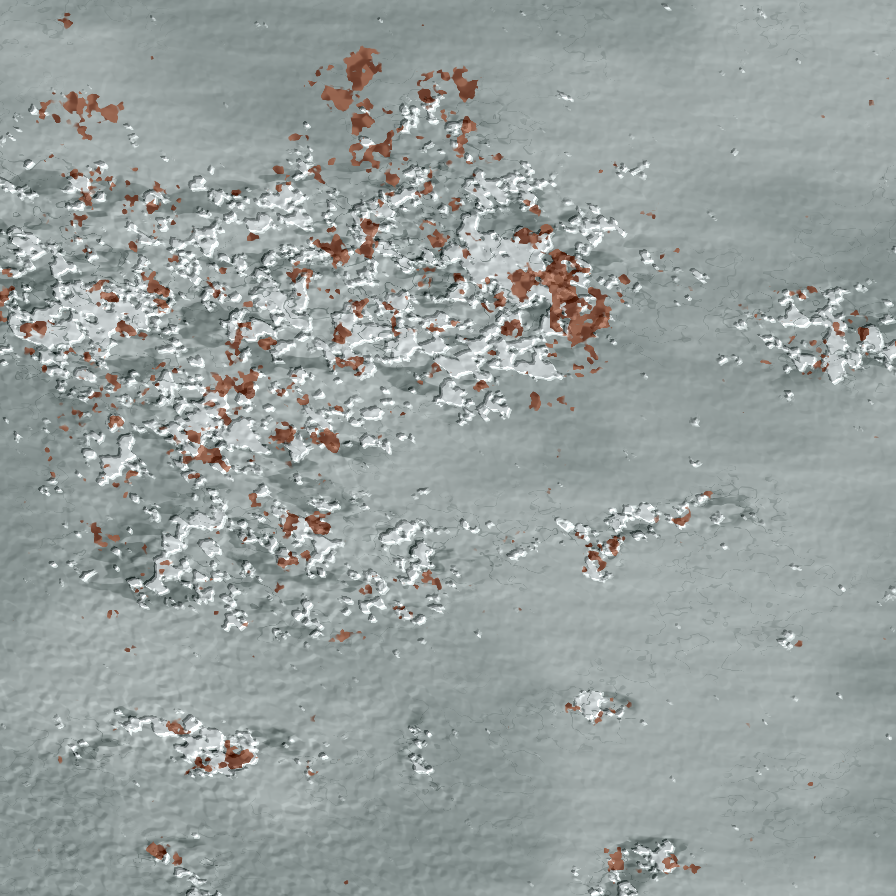
Reproduce this texture procedurally as a three.js fragment shader.

```glsl
varying vec2 vUv;

vec2 hash2(vec2 p) {
  p = vec2(dot(p, vec2(127.1, 311.7)), dot(p, vec2(269.5, 183.3)));
  return fract(sin(p) * 43758.5453);
}

// Soft cellular noise: random cell values blended by distance
float cells(vec2 p) {
  vec2 id = floor(p), f = fract(p);
  float total = 0.0, weights = 0.0;
  for (int j = -1; j <= 1; j++) {
    for (int i = -1; i <= 1; i++) {
      vec2 g = vec2(float(i), float(j));
      vec2 h = hash2(id + g);
      vec2 d = g + h - f;
      float w = exp(-7.0 * dot(d, d));
      total += w * fract(h.x * 17.3 + h.y * 31.7);
      weights += w;
    }
  }
  return total / weights;
}

float layeredCells(vec2 p) {
  return 0.5 * cells(p) + 0.3 * cells(p * 2.1 + 7.0) + 0.2 * cells(p * 4.3 + 3.0);
}

// Soft elliptical region
float spot(vec2 p, vec2 centre, vec2 radius) {
  vec2 q = (p - centre) / radius;
  return exp(-dot(q, q) * dot(q, q));
}

// Where the paint has weathered
float wearField(vec2 p) {
  float w = spot(p, vec2(0.46, 0.69), vec2(0.25, 0.16));
  w = max(w, 0.85 * spot(p, vec2(0.08, 0.68), vec2(0.24, 0.15)));
  w = max(w, 0.85 * spot(p, vec2(0.25, 0.52), vec2(0.19, 0.10)));
  w = max(w, 0.75 * spot(p, vec2(0.32, 0.37), vec2(0.25, 0.07)));
  w = max(w, 0.75 * spot(p, vec2(0.93, 0.63), vec2(0.13, 0.07)));
  w = max(w, 0.80 * spot(p, vec2(0.22, 0.17), vec2(0.14, 0.035)));
  w = max(w, 0.85 * spot(p, vec2(0.66, 0.20), vec2(0.06, 0.035)));
  w = max(w, 0.80 * spot(p, vec2(0.73, 0.03), vec2(0.06, 0.03)));
  w = max(w, 0.80 * spot(p, vec2(0.70, 0.40), vec2(0.12, 0.03)));
  w = max(w, 0.70 * spot(p, vec2(0.49, 0.17), vec2(0.03, 0.05)));
  return max(w, 0.70 * spot(p, vec2(0.22, 0.01), vec2(0.07, 0.025)));
}

// Where bare rust clusters most
float rustField(vec2 p, float wear) {
  float r = 0.68 * wear;
  r = max(r, spot(p, vec2(0.47, 0.86), vec2(0.13, 0.04)));
  r = max(r, spot(p, vec2(0.39, 0.92), vec2(0.035, 0.03)));
  r = max(r, spot(p, vec2(0.09, 0.88), vec2(0.06, 0.035)));
  r = max(r, 0.85 * spot(p, vec2(0.62, 0.65), vec2(0.10, 0.12)));
  return max(r, 0.85 * spot(p, vec2(0.30, 0.51), vec2(0.12, 0.06)));
}

float chipMask(vec2 p, float wear) {
  float n = layeredCells(p * vec2(52.0, 66.0));
  return smoothstep(-0.035, 0.035, n - mix(0.88, 0.46, wear));
}

float surfaceHeight(vec2 p, float wear, float roughness) {
  return roughness * cells(p * vec2(120.0, 150.0)) - chipMask(p, wear);
}

void main() {
  const vec3 paint = vec3(0.635, 0.672, 0.668);
  const vec3 shadedPaint = vec3(0.51, 0.555, 0.55);
  const vec3 plaster = vec3(0.80, 0.825, 0.83);
  const vec3 darkGrey = vec3(0.32, 0.37, 0.36);
  const vec3 rustLight = vec3(0.59, 0.38, 0.29);
  const vec3 rustDark = vec3(0.40, 0.21, 0.14);

  vec2 p = vUv;
  vec2 warp = vec2(cells(p * 9.0), cells(p * 9.0 + 40.0)) - 0.5;
  vec2 bent = p + 0.07 * warp;
  float clumps = cells(p * vec2(13.0, 18.0) + 5.0);
  float baseWear = wearField(bent);
  float wear = clamp(baseWear * (0.58 + 0.75 * clumps), 0.0, 1.0);

  // Faded paint with broad stains and faint horizontal brushing
  float stain = layeredCells(p * vec2(3.0, 4.0) + 11.0);
  float edge = smoothstep(0.38, 0.52, max(abs(p.x - 0.5), abs(p.y - 0.5)));
  float shade = smoothstep(0.42, 0.85, stain + 0.13 * edge);
  vec3 color = mix(paint, shadedPaint, 0.85 * shade);
  float brush = cells(p * vec2(14.0, 110.0)) - 0.5;
  color += 0.045 * brush + 0.008 * sin(p.y * 190.0 + 3.0 * warp.x);

  // Long dark scrapes inside the weathered bands
  float scrape = layeredCells(p * vec2(17.0, 46.0) + 60.0);
  float scrapeMask = smoothstep(0.56, 0.66, scrape) * smoothstep(0.2, 0.6, baseWear);
  color = mix(color, darkGrey, 0.55 * scrapeMask);

  // Chips down to pale plaster
  float chips = chipMask(p, wear);
  color = mix(color, plaster, 0.85 * chips);

  // Rust flakes
  float rustWear = rustField(bent, baseWear) * (0.65 + 0.6 * clumps);
  float rustNoise = layeredCells(p * vec2(44.0, 50.0) + 25.0);
  float rust = smoothstep(-0.025, 0.03, rustNoise - mix(0.90, 0.51, min(rustWear, 1.0)));
  float rustTone = cells(p * 105.0 + 9.0);
  color = mix(color, mix(rustDark, rustLight, smoothstep(0.2, 0.75, rustTone)), 0.92 * rust);

  // Thin broken cracks
  float crackNoise = abs(layeredCells(p * vec2(26.0, 44.0) + 80.0) - 0.5);
  float crackArea = smoothstep(0.45, 0.75, cells(p * 11.0 + 31.0) + 0.25 * baseWear);
  float crack = (1.0 - smoothstep(0.004, 0.026, crackNoise)) * crackArea;
  color = mix(color, darkGrey, crack * mix(0.22, 0.65, baseWear) * (1.0 - rust));

  // Raised edges lit from the upper left
  float lowerLeft = smoothstep(0.6, 0.1, p.y) * smoothstep(0.75, 0.2, p.x);
  float roughness = 0.16 + 0.35 * lowerLeft + 0.5 * baseWear;
  vec2 lightStep = vec2(0.0018, -0.0018);
  float relief = surfaceHeight(p + lightStep, wear, roughness)
               - surfaceHeight(p - lightStep, wear, roughness);
  color += 0.26 * relief * (1.0 - 0.5 * rust);

  gl_FragColor = vec4(clamp(color, 0.0, 1.0), 1.0);
}
```
